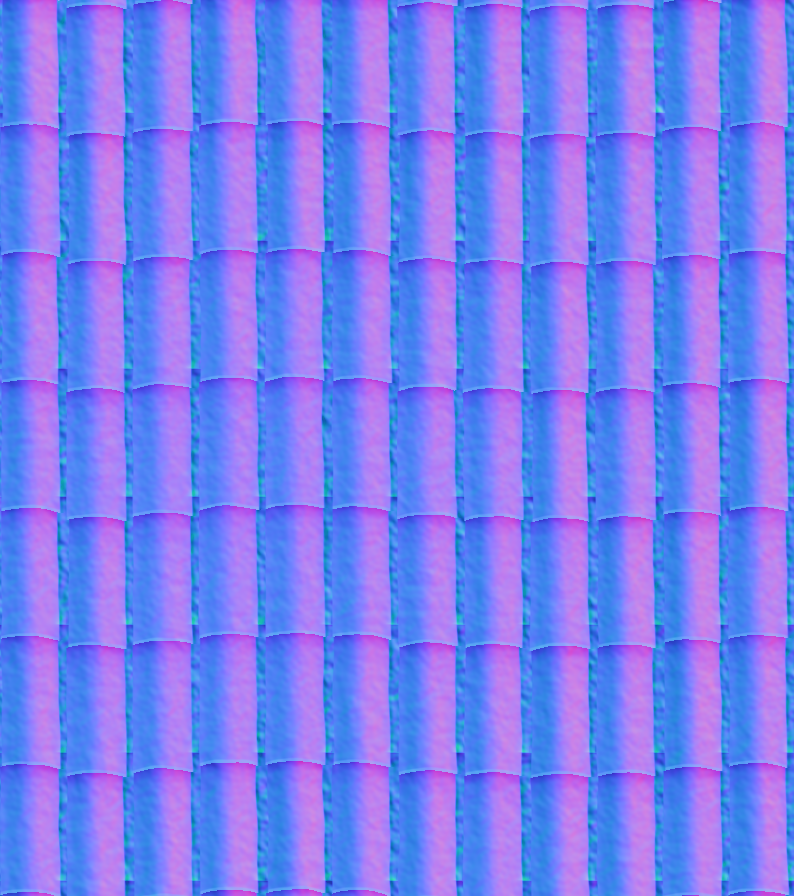
Give the GLSL for this texture map, as a Shadertoy shader.

```glsl
vec2 hash2(vec2 p) {
    vec3 q = fract(vec3(p.xyx) * vec3(0.1031, 0.1030, 0.0973));
    q += dot(q, q.yzx + 33.33);
    return fract((q.xx + q.yz) * q.zy);
}

float cornerSlope(vec2 cell, vec2 offset) {
    return dot(hash2(cell) * 2.0 - 1.0, offset);
}

float gradientNoise(vec2 p) {
    vec2 i = floor(p), f = fract(p);
    vec2 w = f * f * f * (f * (f * 6.0 - 15.0) + 10.0);
    vec2 e = vec2(1.0, 0.0);
    return mix(mix(cornerSlope(i, f), cornerSlope(i + e, f - e), w.x),
               mix(cornerSlope(i + e.yx, f - e.yx), cornerSlope(i + 1.0, f - 1.0), w.x), w.y);
}

float clayHeight(vec2 p) {
    return gradientNoise(p * 65.0) + 0.5 * gradientNoise(p * 140.0 + 7.0);
}

// Slope of the rough clay surface
vec2 claySlope(vec2 p) {
    vec2 e = vec2(0.002, 0.0);
    return vec2(clayHeight(p - e) - clayHeight(p + e),
                clayHeight(p - e.yx) - clayHeight(p + e.yx));
}

void mainImage(out vec4 fragColor, in vec2 fragCoord) {
    vec2 uv = fragCoord / iResolution.xy;
    vec2 surface = uv * vec2(iResolution.x / iResolution.y, 1.0);
    vec2 aa = vec2(12.0, 7.0) / iResolution.xy;

    // Twelve columns, with slightly wandering sides
    float x = uv.x * 12.0 + 0.035 * gradientNoise(surface * vec2(14.0, 20.0));
    float column = floor(x);
    float u = x - column;
    vec2 columnRandom = hash2(vec2(column, 41.0));

    // Seven rows; every column slips a little and its lips are arched
    float across = clamp(u / 0.88, 0.0, 1.0);
    float y = uv.y * 7.0 - 0.02 + 0.11 * columnRandom.x
            - 0.13 * across * (1.0 - across) + 0.03 * (columnRandom.y - 0.5) * across;
    y += 0.012 * gradientNoise(surface * 45.0);
    float row = floor(y);
    float v = y - row;
    vec2 tileRandom = hash2(vec2(column + 3.0, row + 17.0));

    // Rounded tile: left flank, crown, right flank
    float crown = 0.41 + 0.07 * (tileRandom.x - 0.5) - 0.03 * v;
    float flank = smoothstep(crown - 0.20, crown + 0.22, u);
    vec2 fromCalm = uv - vec2(0.3, 0.45);
    float relief = 0.88 + 0.2 * tileRandom.y + 0.12 * v - 0.25 * exp(-9.0 * dot(fromCalm, fromCalm));
    vec2 tile = vec2(mix(-0.54, 0.50, flank) * relief, 0.03);
    tile.x += 0.16 * (1.0 - smoothstep(0.02, 0.17, u));
    tile.x -= 0.18 * smoothstep(0.74, 0.89, u);

    // Shade beneath the lip above, and the raised rim of this lip
    tile.y -= 0.46 * exp(-16.0 * (1.0 - v)) + 0.10 * exp(-5.0 * (1.0 - v));
    float rim = 1.0 - smoothstep(0.014, 0.024 + aa.y, v);
    tile = mix(tile, vec2(tile.x * 0.55, 0.27), rim * 0.85);
    tile += claySlope(surface) * 0.22;

    // Rough channel between columns, with its own steps
    float stepV = fract(uv.y * 7.0 - 0.115);
    vec2 channel = vec2(-0.46, 0.04) + claySlope(surface + 5.0) * 0.75;
    channel.y -= 0.38 * exp(-14.0 * (1.0 - stepV));

    // Blend the channel in at the uneven tile sides
    float left = 0.045 * tileRandom.y;
    float right = 0.885 + 0.03 * (tileRandom.x - 0.5) - 0.035 * (v - 0.5);
    float inside = smoothstep(left - aa.x, left + aa.x, u)
                 * (1.0 - smoothstep(right - aa.x, right + aa.x, u));
    vec2 slope = mix(channel, tile, inside);

    // Steep seam down the right side and upward-facing spots on the steps
    slope.x -= 0.26 * exp(-pow((u - right - 0.025) / 0.03, 2.0));
    float spotX = exp(-pow((u - right - 0.03) / 0.075, 2.0));
    float spotY = exp(-18.0 * stepV) * smoothstep(0.0, 2.0 * aa.y, stepV);
    slope.y += 0.60 * spotX * spotY;

    // Encode the unit normal as a colour
    slope *= min(1.0, 0.92 / max(length(slope), 0.001));
    vec3 normal = vec3(slope, sqrt(1.0 - dot(slope, slope)));
    fragColor = vec4(0.5 + 0.5 * normal, 1.0);
}
```
